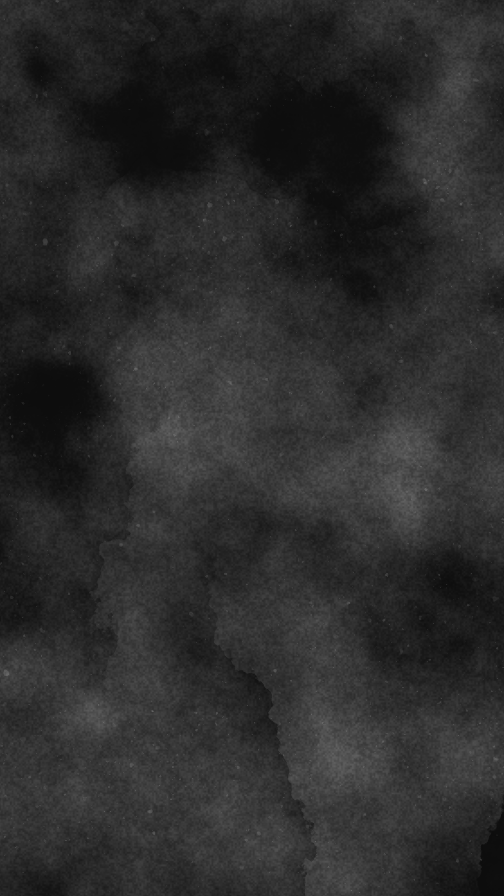
Reproduce this texture procedurally as a Shadertoy shader.

```glsl
float hash(vec2 p) {
    vec3 q = fract(vec3(p.xyx) * 0.1031);
    q += dot(q, q.yzx + 33.33);
    return fract((q.x + q.y) * q.z);
}

float noise(vec2 p) {
    vec2 i = floor(p), f = fract(p);
    f = f * f * (3.0 - 2.0 * f);
    return mix(mix(hash(i), hash(i + vec2(1, 0)), f.x),
               mix(hash(i + vec2(0, 1)), hash(i + vec2(1, 1)), f.x), f.y);
}

float fbm(vec2 p) {
    float sum = 0.0, amp = 0.5;
    for (int i = 0; i < 6; i++) {
        sum += amp * noise(p);
        p = mat2(1.6, 1.2, -1.2, 1.6) * p + 17.3;
        amp *= 0.5;
    }
    return sum / 0.984;
}

float cloud(vec2 p, vec2 centre, vec2 radius) {
    vec2 d = (p - centre) / radius;
    return exp(-dot(d, d));
}

// Dark wash that stops sharply at d = 0 and fades away on the negative side
float tornEdge(float d, float reach) {
    return (1.0 - smoothstep(-0.004, 0.004, d)) * exp(min(d, 0.0) / reach);
}

// Sparse pale flecks, one per jittered cell
float flecks(vec2 p, float cells, float density) {
    vec2 q = p * cells, id = floor(q);
    vec2 jitter = vec2(hash(id + 5.1), hash(id + 61.7));
    float radius = mix(0.04, 0.14, pow(hash(id + 23.9), 3.0));
    float d = length(fract(q) - 0.25 - 0.5 * jitter);
    d += (noise(p * cells * 7.0) - 0.5) * 0.17;
    float shown = step(hash(id + 91.3), density) * hash(id + 44.2);
    return shown * (1.0 - smoothstep(radius - 0.05, radius + 0.05, d));
}

void mainImage(out vec4 fragColor, in vec2 fragCoord) {
    vec2 p = fragCoord / iResolution.x;
    p.y *= 1.7778 * iResolution.x / iResolution.y;

    vec2 warp = vec2(fbm(p * 3.0 + 4.0), fbm(p * 3.0 + 31.0)) - 0.5;
    vec2 w = p + warp * 0.2;

    // Broad light and dark clouds
    float tone = 0.163;
    tone += 0.150 * cloud(w, vec2(0.88, 1.56), vec2(0.13, 0.30));
    tone += 0.090 * cloud(w, vec2(0.73, 0.86), vec2(0.11, 0.11));
    tone += 0.060 * cloud(w, vec2(0.36, 0.88), vec2(0.15, 0.30));
    tone += 0.080 * cloud(w, vec2(0.22, 0.36), vec2(0.25, 0.30));
    tone += 0.115 * cloud(w, vec2(0.68, 0.24), vec2(0.20, 0.25));
    tone -= 0.080 * cloud(w, vec2(0.36, 1.58), vec2(0.42, 0.20));
    tone -= 0.095 * cloud(w, vec2(0.16, 0.98), vec2(0.13, 0.18));
    tone -= 0.080 * cloud(w, vec2(0.67, 1.22), vec2(0.11, 0.28));
    tone -= 0.095 * cloud(w, vec2(0.86, 0.55), vec2(0.17, 0.15));

    // Mottled pigment
    tone += 0.24 * (fbm(w * 3.2 + 9.0) - 0.5);
    tone += 0.16 * (fbm(p * 11.0 + 50.0) - 0.5);

    // Torn wash borders
    float ragged = (fbm(p * 8.0 + 70.0) - 0.5) * 0.16 + (fbm(p * 45.0) - 0.5) * 0.06;
    float leftEdge = p.x - 0.19 - 0.12 * smoothstep(0.5, 1.05, p.y) + ragged;
    float leftSpan = smoothstep(0.36, 0.46, p.y) * (1.0 - smoothstep(0.85, 1.1, p.y));
    tone -= 0.055 * leftSpan * tornEdge(leftEdge, 0.05);
    float lowEdge = p.x - 0.63 + 0.25 * smoothstep(0.05, 0.75, p.y) + ragged;
    tone -= 0.080 * (1.0 - smoothstep(0.3, 0.85, p.y)) * tornEdge(lowEdge, 0.11);
    float cornerEdge = 0.97 - p.x + 0.3 * max(p.y - 0.1, 0.0) + ragged * 0.6;
    tone -= 0.11 * (1.0 - smoothstep(0.15, 0.26, p.y)) * tornEdge(cornerEdge, 0.12);

    // Dried stains with faint tide lines, strongest near the top
    float stain = fbm(w * 2.6 + 120.0) - 0.53;
    float upper = mix(0.3, 1.0, smoothstep(0.9, 1.4, p.y));
    tone -= 0.022 * upper * smoothstep(-0.004, 0.004, stain) * exp(-max(stain, 0.0) * 14.0);
    tone -= 0.018 * upper * exp(-abs(stain) * 160.0);

    // Overall contrast
    tone = 0.163 + 1.15 * (tone - 0.172);

    // Pale flecks gathered in drifts
    float drift = smoothstep(0.42, 0.65, fbm(p * 4.0 + 200.0));
    for (int i = 0; i < 3; i++) {
        float cells = 28.0 * pow(1.7, float(i));
        tone += 0.11 * flecks(p + float(i) * 3.7, cells, 0.04 + 0.24 * drift);
    }

    // Paper grain
    float grain = noise(p * 280.0) + 0.6 * noise(p * 130.0 + 8.0) - 0.8;
    tone += grain * (0.026 + 0.18 * max(tone, 0.0));

    // Soft floor keeps the blacks from clipping
    float lift = tone - 0.05;
    tone = 0.05 + 0.5 * (lift + sqrt(lift * lift + 0.0005));
    fragColor = vec4(vec3(min(tone, 0.4)), 1.0);
}
```
